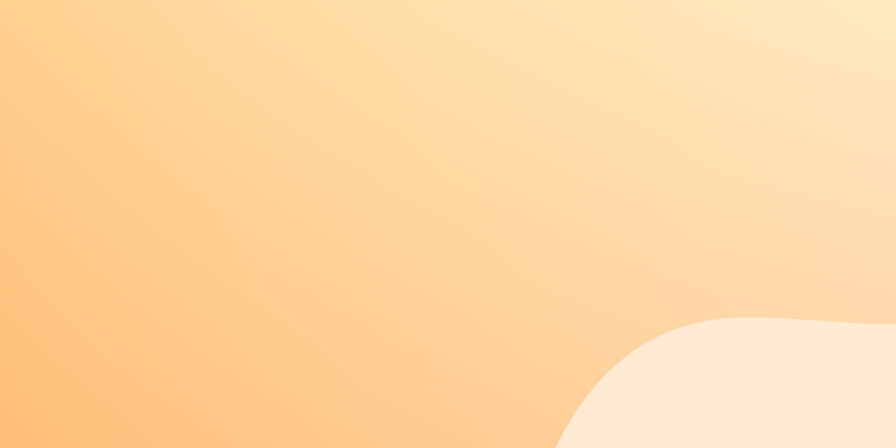
Reproduce this background procedurally as a WebGL 2 fragment shader.

```glsl
#version 300 es
precision highp float;
// Warm peach gradient, lighter to the upper right, with a cream wave in the lower right corner.

uniform vec2 u_resolution;
out vec4 fragColor;

// Corner colours of the gradient
const vec3 BOTTOM_LEFT  = vec3(1.0, 0.745, 0.470);
const vec3 BOTTOM_RIGHT = vec3(1.0, 0.822, 0.650);
const vec3 TOP_LEFT     = vec3(1.0, 0.816, 0.569);
const vec3 TOP_RIGHT    = vec3(1.0, 0.912, 0.755);
const vec3 CREAM        = vec3(1.0, 0.922, 0.830);

// How early each channel brightens from left to right
const vec3 BOW = vec3(0.0, 0.60, 0.25);

// Wave, in units of the canvas height
const float ASPECT = 2.0;
const vec2 CREST = vec2(1.667, 0.2917);
const float RIGHT_DIP = 0.0157;
const vec3 LEFT_FALL = vec3(0.90, 0.95, 8.7);

vec3 warmGradient(vec2 uv) {
    vec3 across = uv.x + BOW * uv.x * (1.0 - uv.x);
    vec3 low = mix(BOTTOM_LEFT, BOTTOM_RIGHT, across);
    vec3 high = mix(TOP_LEFT, TOP_RIGHT, across);
    return mix(low, high, uv.y);
}

// Steepening shoulder left of the crest, shallow dip to the right
float waveHeight(float x) {
    float d = max(CREST.x - x, 0.0);
    float fall = d * d * (LEFT_FALL.x + LEFT_FALL.y * d + LEFT_FALL.z * d * d * d * d);
    float dip = RIGHT_DIP * smoothstep(CREST.x, ASPECT, x);
    return CREST.y - fall - dip;
}

void main() {
    vec2 uv = gl_FragCoord.xy / u_resolution;
    vec2 p = uv * vec2(ASPECT, 1.0);

    // Smooth the wave edge over about one pixel
    float edge = waveHeight(p.x) - p.y;
    float cover = clamp(0.5 + edge / fwidth(edge), 0.0, 1.0);

    fragColor = vec4(mix(warmGradient(uv), CREAM, cover), 1.0);
}
```
